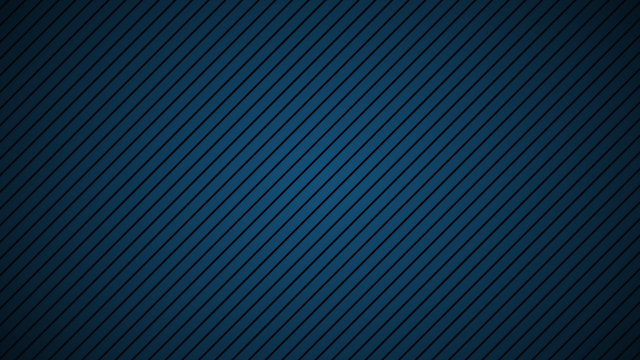
This pattern is drawn by a Shadertoy shader. Its source:

```glsl
// Lengths are fractions of the canvas height.
const float STRIPE_PITCH = 0.0463;  // horizontal step between lines
const float STRIPE_PHASE = 0.53;    // line position within one step
const float LINE_SHARE = 0.155;     // part of each step covered by the line
const vec3 LINE_COLOR = vec3(0.008, 0.02, 0.045);
const vec3 CENTER_COLOR = vec3(0.08, 0.31, 0.465);
const vec3 CORNER_COLOR = vec3(0.02, 0.075, 0.115);
const float GLOW_SQUASH = 0.8;      // below 1 widens the glow sideways
const float GLOW_FALLOFF = 1.2;

// Elliptical glow, from 0 at the center to 1 in the corners.
vec3 glowColor(vec2 p, float aspect) {
    vec2 squash = vec2(GLOW_SQUASH, 1.0);
    float cornerRadius = length(0.5 * vec2(aspect, 1.0) * squash);
    float radius = length(p * squash) / cornerRadius;
    return mix(CENTER_COLOR, CORNER_COLOR, pow(radius, GLOW_FALLOFF));
}

// Coverage of the rising 45 degree lines.
float diagonalLines(vec2 p, float pixel) {
    float cell = fract((p.x - p.y) / STRIPE_PITCH - STRIPE_PHASE + 0.5) - 0.5;
    float toPerpendicular = STRIPE_PITCH * inversesqrt(2.0);
    float edgeDistance = (abs(cell) - 0.5 * LINE_SHARE) * toPerpendicular;
    return clamp(0.5 - edgeDistance / pixel, 0.0, 1.0);
}

void mainImage(out vec4 fragColor, in vec2 fragCoord) {
    vec2 p = (fragCoord - 0.5 * iResolution.xy) / iResolution.y;
    float pixel = 1.0 / iResolution.y;
    float aspect = iResolution.x / iResolution.y;

    vec3 color = mix(glowColor(p, aspect), LINE_COLOR, diagonalLines(p, pixel));
    fragColor = vec4(color, 1.0);
}
```
